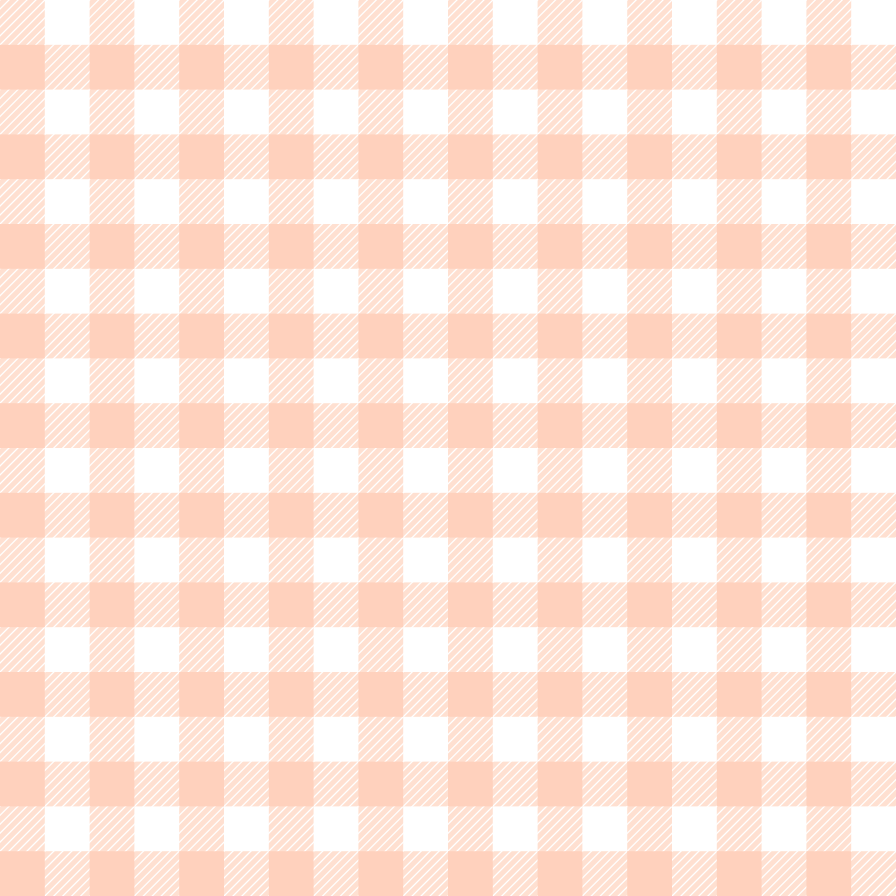
Reproduce this pattern procedurally as a Shadertoy shader.

```glsl
const float REPEATS = 10.0;      // gingham repeats across and down
const float HATCH_LINES = 10.0;  // diagonal lines per repeat
const float LINE_SHARE = 0.20;   // part of the hatch spacing taken by a line
const vec3 WHITE = vec3(1.0);
const vec3 PALE_PEACH = vec3(1.0, 0.88, 0.82);
const vec3 PEACH = vec3(1.0, 0.82, 0.74);

// Coverage of a band covering the first half of every repeat
vec2 bandCoverage(vec2 p, vec2 pixel) {
    vec2 fromCentre = abs(fract(p + 0.25) - 0.5);
    return clamp((0.25 - fromCentre) / pixel + 0.5, 0.0, 1.0);
}

// Overlap of one pixel with the nearest rising diagonal line
float hatchCoverage(vec2 p, float pixel) {
    float spacing = inversesqrt(2.0) / HATCH_LINES;
    float halfLine = 0.5 * LINE_SHARE * spacing;
    float offset = abs(fract((p.x - p.y) * HATCH_LINES + 0.5) - 0.5) * spacing;
    float near = max(offset - 0.5 * pixel, -halfLine);
    float far = min(offset + 0.5 * pixel, halfLine);
    return clamp((far - near) / pixel, 0.0, 1.0);
}

void mainImage(out vec4 fragColor, in vec2 fragCoord) {
    vec2 p = REPEATS * fragCoord / iResolution.xy;
    vec2 pixel = REPEATS / iResolution.xy;

    // Solid where bands cross, hatched on a single band, white elsewhere
    vec2 band = bandCoverage(p, pixel);
    float solid = band.x * band.y;
    float blank = (1.0 - band.x) * (1.0 - band.y);
    float hatched = 1.0 - solid - blank;

    vec3 hatch = mix(PALE_PEACH, WHITE, hatchCoverage(p, pixel.y));
    vec3 colour = solid * PEACH + blank * WHITE + hatched * hatch;
    fragColor = vec4(colour, 1.0);
}
```
